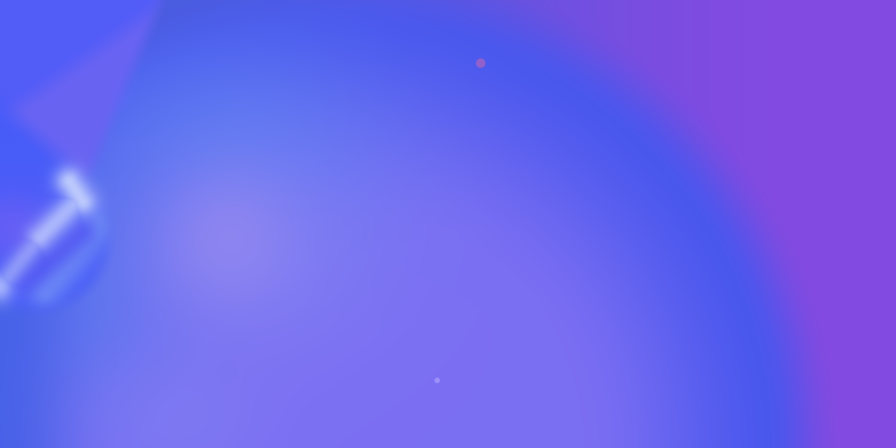
Write a WebGL 1 fragment shader that draws this background.

```glsl
precision highp float;
// A soft indigo disc rising from the lower edge over a blue to violet backdrop,
// with a blurred glass shard in the upper left corner and two small specks.
// Everything is layered from smooth gradients, gaussian glows and line distances.

uniform vec2 u_resolution;

// Gaussian falloff around a point
float glow(vec2 p, vec2 center, vec2 size) {
  vec2 q = (p - center) / size;
  return exp(-dot(q, q));
}

// Gaussian falloff around the segment a-b
float streak(vec2 p, vec2 a, vec2 b, float width) {
  vec2 ab = b - a;
  float t = clamp(dot(p - a, ab) / dot(ab, ab), 0.0, 1.0);
  float d = length(p - a - ab * t) / width;
  return exp(-d * d);
}

// Antialiased dot
float speck(vec2 p, vec2 center, float radius) {
  float blur = 1.0 / u_resolution.y;
  return 1.0 - smoothstep(radius - blur, radius + blur, length(p - center));
}

vec3 backdrop(vec2 p) {
  vec3 blue = vec3(0.29, 0.36, 0.87);
  vec3 violet = vec3(0.51, 0.29, 0.88);
  return mix(blue, violet, smoothstep(0.4, 1.8, p.x));
}

vec3 addDisc(vec3 color, vec2 p) {
  float d = length(p - vec2(0.78, 0.0));

  // Lilac core fading to a saturated blue rim
  vec3 disc = mix(vec3(0.48, 0.43, 0.95), vec3(0.285, 0.34, 0.93), smoothstep(0.5, 0.98, d));

  // Cool light on the upper left, darker blue along the left side
  disc = mix(disc, vec3(0.36, 0.50, 0.95), 0.75 * glow(p, vec2(0.5, 0.67), vec2(0.36, 0.25)));
  disc = mix(disc, vec3(0.34, 0.46, 0.93), 0.8 * glow(p, vec2(0.2, 0.35), vec2(0.2, 0.3)));
  disc = mix(disc, vec3(0.26, 0.38, 0.90), 0.8 * (1.0 - smoothstep(0.0, 0.25, p.x)));

  // Warm lilac glows
  disc = mix(disc, vec3(0.50, 0.48, 0.95), 0.7 * glow(p, vec2(0.4, 0.06), vec2(0.2, 0.16)));
  disc = mix(disc, vec3(0.51, 0.50, 0.95), 0.6 * glow(p, vec2(0.6, 0.42), vec2(0.3, 0.25)));
  disc = mix(disc, vec3(0.57, 0.53, 0.94), 0.8 * glow(p, vec2(0.51, 0.47), vec2(0.15)));

  return mix(color, disc, 1.0 - smoothstep(0.93, 1.1, d));
}

vec3 addShard(vec3 color, vec2 p) {
  // Slanted body joined to a rounded tip
  float side = p.x - 0.203 - 0.41 * (p.y - 0.62);
  float body = (1.0 - smoothstep(-0.025, 0.025, side)) * smoothstep(0.53, 0.6, p.y);
  float tip = 1.0 - smoothstep(0.135, 0.185, length(p - vec2(0.08, 0.47)));

  // Facets: upper plane, lilac middle plane, deep blue lower plane
  float upper = smoothstep(-0.04, 0.04, p.y - 0.735 - 0.706 * p.x);
  float lower = 1.0 - smoothstep(-0.05, 0.04, p.y - 0.776 + 0.9 * p.x);
  vec3 glass = mix(vec3(0.41, 0.39, 0.95), vec3(0.32, 0.36, 0.97), upper);
  glass = mix(glass, vec3(0.28, 0.36, 0.97), lower);
  glass = mix(glass, vec3(0.42, 0.37, 0.96), 0.8 * glow(p, vec2(0.03, 0.49), vec2(0.1, 0.08)));

  // Refracted bands inside the tip
  float pale = streak(p, vec2(0.23, 0.5), vec2(0.1, 0.35), 0.04);
  float deep = streak(p, vec2(0.18, 0.48), vec2(0.06, 0.38), 0.035);
  glass = mix(glass, vec3(0.45, 0.57, 0.96), 0.8 * pale);
  glass = mix(glass, vec3(0.32, 0.34, 0.95), 0.8 * deep);
  color = mix(color, glass, max(body, tip));

  // Bright glints on the folded edge
  float glint = 0.9 * streak(p, vec2(0.155, 0.595), vec2(0.185, 0.55), 0.032);
  glint = max(glint, 0.75 * streak(p, vec2(0.17, 0.55), vec2(0.09, 0.47), 0.03));
  glint = max(glint, 0.5 * streak(p, vec2(0.09, 0.47), vec2(0.0, 0.36), 0.025));
  glint = max(glint, 0.7 * glow(p, vec2(0.0, 0.36), vec2(0.03, 0.035)));
  return mix(color, vec3(0.78, 0.83, 0.99), glint);
}

void main() {
  vec2 p = gl_FragCoord.xy / u_resolution.y;
  vec3 color = addDisc(backdrop(p), p);
  color = addShard(color, p);
  color = mix(color, vec3(0.60, 0.38, 0.78), 0.9 * speck(p, vec2(1.073, 0.859), 0.0105));
  color = mix(color, vec3(0.65, 0.60, 0.98), 0.8 * speck(p, vec2(0.976, 0.151), 0.006));
  gl_FragColor = vec4(color, 1.0);
}
```
